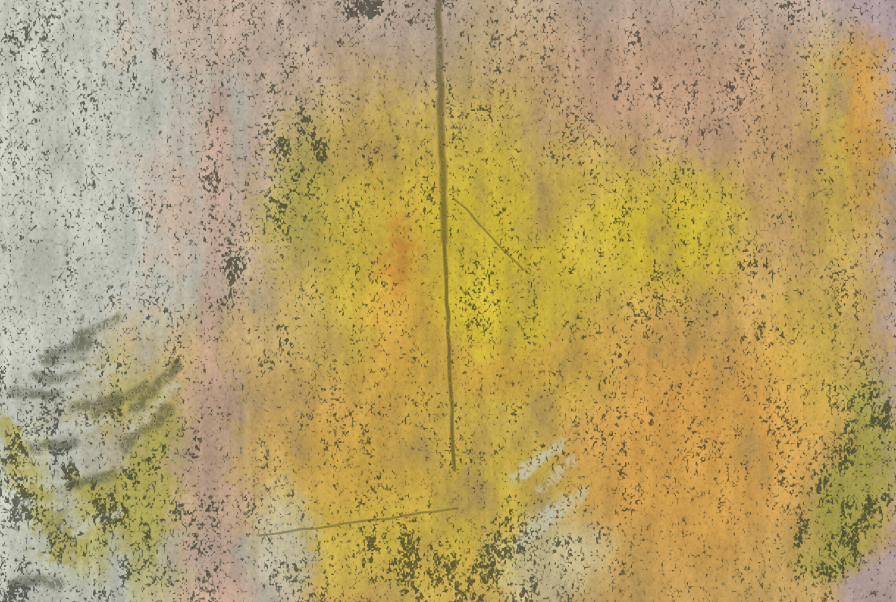
This texture is drawn by a WebGL 2 fragment shader. Its source:

```glsl
#version 300 es
precision highp float;
// Weathered pastel rubbing: chalky grey, rose, yellow and orange over a dark ground.
uniform vec2 u_resolution;
out vec4 fragColor;

float hash(vec2 p) {
  vec3 v = fract(p.xyx * vec3(0.1031, 0.1030, 0.0973));
  v += dot(v, v.yzx + 33.33);
  return fract((v.x + v.y) * v.z);
}

float noise(vec2 p) {
  vec2 i = floor(p), f = fract(p);
  f = f * f * (3.0 - 2.0 * f);
  return mix(mix(hash(i), hash(i + vec2(1, 0)), f.x),
             mix(hash(i + vec2(0, 1)), hash(i + vec2(1, 1)), f.x), f.y);
}

float fbm(vec2 p) {
  float sum = 0.0, amp = 0.5;
  for (int i = 0; i < 5; i++) {
    sum += amp * noise(p);
    p = mat2(1.6, 1.2, -1.2, 1.6) * p + 17.3;
    amp *= 0.5;
  }
  return sum;
}

// Soft-edged ellipse
float blob(vec2 p, vec2 centre, vec2 radii) {
  return 1.0 - smoothstep(0.3, 1.4, length((p - centre) / radii));
}

// Soft-edged line segment
float stroke(vec2 p, vec2 a, vec2 b, float width) {
  vec2 d = b - a;
  float t = clamp(dot(p - a, d) / dot(d, d), 0.0, 1.0);
  return 1.0 - smoothstep(width * 0.2, width, length(p - a - d * t));
}

void main() {
  vec2 p = gl_FragCoord.xy / u_resolution.y;
  p.x *= 1.488 * u_resolution.y / u_resolution.x;
  vec2 warp = vec2(fbm(p * 11.0), fbm(p * 11.0 + 40.0)) - 0.48;
  vec2 q = p + 0.09 * warp + 0.03 * (vec2(noise(p * 90.0), noise(p * 90.0 + 9.0)) - 0.5);
  vec2 fine = p + 0.004 * (vec2(noise(p * 40.0), noise(p * 40.0 + 9.0)) - 0.5);
  float cloud = fbm(p * vec2(20.0, 12.0) + 5.0);
  float grain = 0.5 * noise(p * vec2(230.0, 170.0)) + 0.5 * noise(p * vec2(410.0, 350.0));

  vec3 pale = vec3(0.76, 0.77, 0.72), rose = vec3(0.73, 0.65, 0.58);
  vec3 sand = vec3(0.75, 0.63, 0.39), yellow = vec3(0.79, 0.70, 0.23);
  vec3 orange = vec3(0.81, 0.61, 0.30), olive = vec3(0.66, 0.63, 0.30);

  // Broad fields from left to right
  vec3 col = mix(pale, rose, smoothstep(0.18, 0.44, q.x + 0.4 * (cloud - 0.48)));
  col = mix(col, sand, smoothstep(0.42, 0.58, q.x) * smoothstep(0.96, 0.74, q.y));
  col = mix(col, sand, 0.75 * blob(q, vec2(0.38, 0.32), vec2(0.23, 0.18)));
  col = mix(col, vec3(0.71, 0.63, 0.42), 0.7 * blob(q, vec2(0.84, 0.86), vec2(0.16, 0.14)));
  col = mix(col, vec3(0.75, 0.61, 0.50), 0.9 * blob(q, vec2(1.10, 0.84), vec2(0.29, 0.14)));
  col = mix(col, vec3(0.75, 0.60, 0.42), 0.7 * blob(q, vec2(1.30, 0.66), vec2(0.10, 0.24)));

  // Yellow heart, its right shoulder and lower skirt
  float gold = max(blob(q, vec2(0.77, 0.54), vec2(0.31, 0.29)), blob(q, vec2(1.10, 0.61), vec2(0.17, 0.13)));
  gold = max(gold, 0.7 * blob(q, vec2(0.70, 0.17), vec2(0.28, 0.20)));
  gold = max(gold, 0.55 * blob(q, vec2(1.38, 0.73), vec2(0.06, 0.20)));
  gold = max(gold, 0.5 * blob(q, vec2(1.34, 0.42), vec2(0.10, 0.15)));
  col = mix(col, yellow, gold * smoothstep(0.10, 0.60, cloud + 0.10));

  // Orange veils, rubbed thin in places
  float veil = 0.95 * blob(q, vec2(1.15, 0.25), vec2(0.23, 0.26));
  veil = max(veil, 0.60 * blob(q, vec2(0.66, 0.44), vec2(0.07, 0.24)));
  veil = max(veil, 0.50 * blob(q, vec2(0.58, 0.28), vec2(0.19, 0.13)));
  veil = max(veil, 0.85 * blob(q, vec2(1.44, 0.80), vec2(0.05, 0.16)));
  veil = max(veil, 0.50 * stroke(q, vec2(0.66, 0.36), vec2(1.10, 0.45), 0.07));
  col = mix(col, orange, veil * smoothstep(0.05, 0.55, cloud + 0.08));
  col = mix(col, vec3(0.74, 0.45, 0.19), 0.4 * blob(q, vec2(0.65, 0.57), vec2(0.03, 0.06)));

  // Olive and pale corners, mauve right edge
  col = mix(col, olive, 0.85 * blob(q, vec2(0.21, 0.20), vec2(0.14, 0.21)) * smoothstep(0.2, 0.5, cloud));
  col = mix(col, olive, 0.7 * stroke(q, vec2(0.0, 0.28), vec2(0.12, 0.08), 0.04));
  col = mix(col, olive, 0.9 * stroke(q, vec2(1.38, 0.08), vec2(1.46, 0.33), 0.08));
  col = mix(col, olive, 0.6 * blob(q, vec2(0.51, 0.68), vec2(0.07, 0.16)));
  col = mix(col, pale, 0.6 * blob(q, vec2(0.47, 0.07), vec2(0.06, 0.12)));
  col = mix(col, pale, 0.5 * blob(q, vec2(0.91, 0.06), vec2(0.10, 0.09)));
  float edge = q.x + 0.10 * smoothstep(0.12, 0.0, p.y) + 0.08 * smoothstep(0.88, 1.0, p.y);
  col = mix(col, vec3(0.70, 0.62, 0.65), 0.8 * smoothstep(1.44, 1.52, edge));

  // Rose ribbon running down the left
  float ribbon = max(0.75 * stroke(fine, vec2(0.365, 0.84), vec2(0.345, 0.35), 0.028),
                     0.9 * stroke(q, vec2(0.345, 0.35), vec2(0.34, -0.05), 0.075));
  col = mix(col, vec3(0.75, 0.63, 0.56), 0.85 * ribbon);

  // Chalk tone and vertical rubbing
  col *= 0.84 + 0.26 * cloud + 0.07 * (noise(p * vec2(90.0, 16.0)) - 0.5) + 0.14 * (grain - 0.4);

  // Worn places where the ground shows through
  float wear = 0.95 * blob(q, vec2(0.51, 0.73), vec2(0.09, 0.14));
  wear = max(wear, 0.75 * blob(q, vec2(0.19, 0.19), vec2(0.17, 0.24)));
  wear = max(wear, 0.9 * stroke(q, vec2(1.37, 0.08), vec2(1.45, 0.30), 0.09));
  wear = max(wear, 1.0 * blob(q, vec2(0.05, 0.95), vec2(0.09, 0.03)));
  wear = max(wear, 1.2 * blob(q, vec2(0.62, 1.0), vec2(0.12, 0.03)));
  wear = max(wear, 1.4 * blob(q, vec2(1.32, 0.98), vec2(0.03, 0.035)));
  wear = max(wear, 0.75 * blob(q, vec2(0.74, 0.05), vec2(0.24, 0.09)));
  wear = max(wear, 0.75 * blob(q, vec2(0.02, 0.10), vec2(0.08, 0.26)));
  wear = max(wear, 0.75 * blob(q, vec2(0.38, 0.62), vec2(0.05, 0.16)));
  wear = max(wear, 0.9 * blob(q, vec2(1.04, 0.93), vec2(0.05, 0.02)));
  float patchy = smoothstep(0.42, 0.72, fbm(p * vec2(34.0, 20.0) + 70.0));
  float bare = 0.17 + 0.13 * patchy + wear * (0.11 + 0.26 * patchy) + 0.22 * (cloud - 0.48);
  vec3 ground = mix(vec3(0.24, 0.26, 0.22), col * 0.5, 0.4);
  col = mix(col, ground, 0.80 * smoothstep(0.18, -0.16, grain - bare));

  // Central seam and thin scratches
  float seam = max(0.65 * stroke(fine, vec2(0.728, 1.0), vec2(0.738, 0.60), 0.009),
                   0.7 * stroke(fine, vec2(0.738, 0.60), vec2(0.755, 0.22), 0.005));
  seam = max(seam, 0.5 * stroke(fine, vec2(0.755, 0.67), vec2(0.87, 0.55), 0.003));
  seam = max(seam, 0.5 * stroke(fine, vec2(0.43, 0.11), vec2(0.76, 0.155), 0.003));
  col = mix(col, vec3(0.35, 0.31, 0.18), seam * smoothstep(0.1, 0.7, grain + 0.3 * cloud));

  // Scattered hatching: pale and dark at lower left, chalk marks below centre
  for (int i = 0; i < 30; i++) {
    float k = float(i), r = hash(vec2(k, 3.7)), s = hash(vec2(k, 8.1));
    vec2 a = i < 24 ? vec2(0.24 * r, 0.03 + 0.42 * s) : vec2(0.85 + 0.10 * r, 0.04 + 0.18 * s);
    vec2 b = a + (i < 24 ? vec2(0.07, 0.10 * r - 0.02) : vec2(0.06, 0.05));
    vec3 chalk = i < 24 && i % 2 == 0 ? vec3(0.32, 0.33, 0.24) : pale;
    col = mix(col, chalk, 0.6 * stroke(q * 0.3 + fine * 0.7, a, b, 0.014) * smoothstep(0.2, 0.65, grain));
  }
  fragColor = vec4(clamp(col, 0.0, 1.0), 1.0);
}
```
